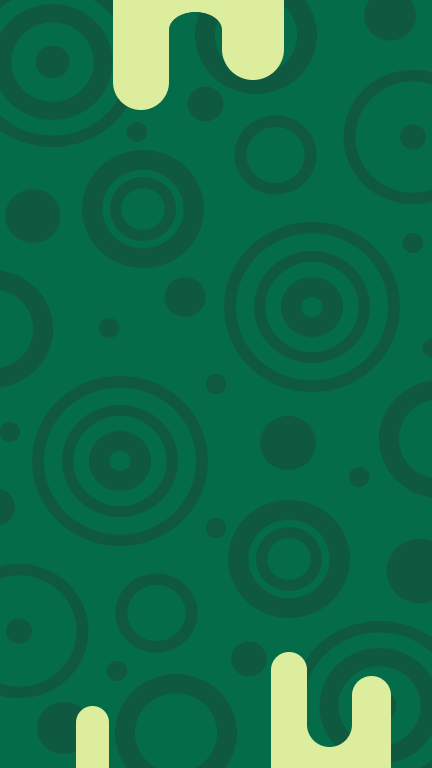
Reproduce this background procedurally as a Shadertoy shader.

```glsl
const vec2 GRID = vec2(432.0, 768.0);   // layout units across the canvas
const float SQUASH = 0.967;             // circles are slightly flattened

const vec3 GREEN = vec3(0.02, 0.425, 0.29);
const vec3 SHADE = vec3(0.053, 0.35, 0.25);
const vec3 CREAM = vec3(0.863, 0.93, 0.62);

// Ring groups: centre, then outer and inner radii of up to three bands
const int GROUPS = 7;
const vec2 CENTRE[GROUPS] = vec2[](
    vec2(312, 461), vec2(143, 559), vec2(275.5, 613), vec2(413, 631),
    vec2(52.5, 706), vec2(256, 733), vec2(-8, 439));
const vec3 OUTER[GROUPS] = vec3[](
    vec3(88, 58, 31), vec3(61, 33, -1), vec3(41, -1, -1), vec3(69.5, 13, -1),
    vec3(88, 60, 17), vec3(61, -1, -1), vec3(61, -1, -1));
const vec3 INNER[GROUPS] = vec3[](
    vec3(76, 46.5, 10.5), vec3(40.5, 21.5, -1), vec3(29, -1, -1), vec3(57.5, -1, -1),
    vec3(76, 41, -1), vec3(41, -1, -1), vec3(41, -1, -1));

// Large dots: centre and radius
const int DOTS = 9;
const vec3 DOT[DOTS] = vec3[](
    vec3(33, 552, 27.7), vec3(185, 471, 20.5), vec3(390, 752.5, 26),
    vec3(205.5, 664, 18), vec3(288, 325, 28), vec3(420, 197, 33.5),
    vec3(249, 109, 18), vec3(64, 40, 27), vec3(-4.5, 261, 19.5));

// Small dots share one radius
const float SPECK_RADIUS = 10.3;
const vec2 SPECK[DOTS] = vec2[](
    vec2(137, 636), vec2(109, 440), vec2(216, 384), vec2(10, 336), vec2(216, 240),
    vec2(359, 291), vec2(413, 525), vec2(117, 97), vec2(433, 420));

float radial(vec2 p, vec2 centre) {
    return length((p - centre) / vec2(1.0, SQUASH));
}

float band(float r, float inner, float outer) {
    return max(r - outer, inner - r);
}

// Distance to all ring groups
float ringField(vec2 p) {
    float d = 1e3;
    for (int i = 0; i < GROUPS; i++) {
        float r = radial(p, CENTRE[i]);
        for (int k = 0; k < 3; k++) d = min(d, band(r, INNER[i][k], OUTER[i][k]));
    }
    return d;
}

// Distance to all dots
float dotField(vec2 p) {
    float d = 1e3;
    for (int i = 0; i < DOTS; i++) {
        d = min(d, radial(p, DOT[i].xy) - DOT[i].z);
        d = min(d, radial(p, SPECK[i]) - SPECK_RADIUS);
    }
    return d;
}

// Endless column rising to a round tip; shape = (axis x, tip y, radius)
float column(vec2 p, vec3 shape) {
    float above = max(p.y - shape.y + shape.z, 0.0);
    return length(vec2(p.x - shape.x, above)) - shape.z;
}

// Two columns joined by a body with a rounded valley of the given depth
float drip(vec2 p, vec3 left, vec3 right, float valleyY, float depth) {
    float a = left.x + left.z, b = right.x - right.z;
    float halfGap = 0.5 * (b - a);
    float rim = valleyY + depth;
    vec2 q = vec2(p.x - 0.5 * (a + b), min(p.y - rim, 0.0) * halfGap / depth);
    float body = max(max(left.x - p.x, p.x - right.x), p.y - rim);
    body = max(body, halfGap - length(q));
    return min(body, min(column(p, left), column(p, right)));
}

float coverage(float d, float pixel) {
    return clamp(0.5 - d / pixel, 0.0, 1.0);
}

void mainImage(out vec4 fragColor, in vec2 fragCoord) {
    vec2 p = fragCoord / iResolution.xy * GRID;
    float pixel = GRID.x / iResolution.x;

    // Rings repeat under a half turn about the centre
    float pattern = min(dotField(p), min(ringField(p), ringField(GRID - p)));

    // Cream drips from the top and bottom edges
    vec2 hanging = vec2(p.x, GRID.y - p.y);
    float cream = drip(hanging, vec3(141, 110, 28), vec3(253, 80, 31), 12.0, 18.0);
    cream = min(cream, drip(p, vec3(289, 116, 18), vec3(371.5, 92, 19.5), 21.0, 22.5));
    cream = min(cream, column(p, vec3(92.5, 62, 16.5)));

    vec3 color = mix(GREEN, SHADE, coverage(pattern, pixel));
    color = mix(color, CREAM, coverage(cream, pixel));
    fragColor = vec4(color, 1.0);
}
```
